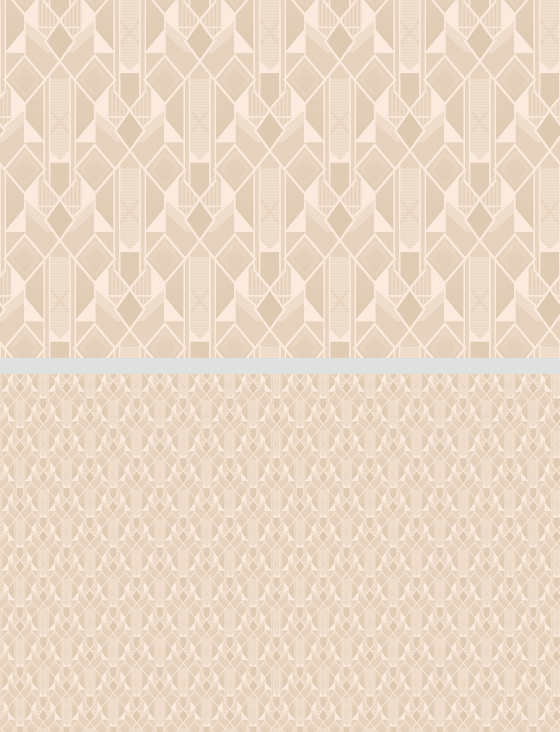
Top: one tile. Bottom: repeated 3 by 3.
This pattern is drawn by a Shadertoy shader. Its source:

```glsl
// Art deco lattice of diamonds, winged shoulders and pointed columns in cream and sand.
// Four half-drop repeats across and two down are folded into one mirrored strip,
// then painted in layers of tone, fine weave and pale lines.

const vec2 CANVAS = vec2(1152.0, 738.0);  // design units
const vec2 REPEAT = vec2(288.0, 369.0);   // 4 x 2 repeats
const float HALF_STRIP = 72.0;
const float TAU = 6.2831853;
const vec3 CREAM = vec3(0.985, 0.917, 0.868);
const vec3 SAND = vec3(0.850, 0.768, 0.662);

// Signed vertical offset from a height, wrapped to one repeat.
float offsetFrom(float y, float height) {
    return mod(y - height + 0.5 * REPEAT.y, REPEAT.y) - 0.5 * REPEAT.y;
}

// Mirrored half-drop fold: x in 0..72, y in 0..369 going down.
vec2 foldRepeat(vec2 p) {
    float x = mod(p.x + 0.5 * REPEAT.x, REPEAT.x) - 0.5 * REPEAT.x;
    if (abs(x) > HALF_STRIP) {
        x = 0.5 * REPEAT.x - abs(x);
        p.y += 0.5 * REPEAT.y;
    }
    return vec2(abs(x), mod(p.y, REPEAT.y));
}

float diamond(vec2 p, vec2 r) {
    p = abs(p);
    return (p.x * r.y + p.y * r.x - r.x * r.y) / length(r);
}

float segment(vec2 p, vec2 a, vec2 b) {
    vec2 d = b - a;
    return length(p - a - d * clamp(dot(p - a, d) / dot(d, d), 0.0, 1.0));
}

float box(vec2 p, vec2 low, vec2 high) {
    vec2 d = abs(p - 0.5 * (low + high)) - 0.5 * (high - low);
    return max(d.x, d.y);
}

// Signed distance to the line a-b, negative above it when b lies to the right.
float below(vec2 p, vec2 a, vec2 b) {
    vec2 d = normalize(b - a);
    return d.x * (p.y - a.y) - d.y * (p.x - a.x);
}

float cover(float d, float px) {
    return smoothstep(0.5 * px, -0.5 * px, d);
}

float wave(float t, float pitch) {
    return cos(TAU * t / pitch);
}

void mainImage(out vec4 fragColor, in vec2 fragCoord) {
    float px = CANVAS.x / iResolution.x;
    vec2 q = fragCoord / iResolution.xy * CANVAS;
    q.y = CANVAS.y - q.y;
    vec2 p = foldRepeat(q - vec2(555.0, 318.0));
    float x = p.x;

    // Weave
    float fine = clamp(1.6 - 0.4 * px, 0.0, 1.0);
    float dots = wave(q.x, 6.0) * wave(q.y, 6.0) * fine;
    float rows = wave(q.y, 6.0) * fine;
    float diagonal = wave(x + p.y, 6.0) * fine;
    float upright = wave(x, 8.0) * fine;

    // Ground
    float tone = 0.62 + 0.10 * dots;

    // Wedges beside the columns and the cream triangles under them
    float slope = below(p, vec2(30.0, 160.0), vec2(70.0, 112.0));
    float wedge = max(box(p, vec2(33.0, 30.0), vec2(72.0, 160.0)), slope);
    tone = mix(tone, 0.68 + 0.0015 * (p.y - 60.0) + 0.14 * dots, cover(wedge, px));
    tone = mix(tone, 0.0, cover(max(box(p, vec2(30.0, 112.0), vec2(72.0, 160.0)), -slope), px));

    // Shoulder boxes, cream corners and wings
    float wing = below(p, vec2(30.0, 312.0), vec2(72.0, 274.0));
    tone = mix(tone, 0.5 + 0.22 * upright, cover(box(p, vec2(0.0, 236.0), vec2(46.0, 312.0)), px));
    tone = mix(tone, 0.0, cover(max(box(p, vec2(46.0, 240.0), vec2(72.0, 312.0)), wing), px));
    float feather = max(box(p, vec2(0.0, 274.0), vec2(72.0, 344.0)), -wing);
    tone = mix(tone, 0.36 + 0.16 * diagonal, cover(max(feather, wing - 22.0), px));

    // Column frame, shaft with crossed bands, cream point and dark strip
    float vee = below(p, vec2(0.0, 277.0), vec2(30.0, 241.0));
    float cap = -below(p, vec2(0.0), vec2(30.0, 31.0));
    float frame = max(box(p, vec2(-33.0, 0.0), vec2(33.0, 277.0)), max(vee, cap));
    tone = mix(tone, 0.58 + 0.10 * dots, cover(frame, px));
    float shaft = max(box(p, vec2(-20.0, 28.0), vec2(20.0, 202.0)), cap);
    float crossing = abs(abs(p.y - 118.0) - 1.25 * x) - 5.0;
    float shaftTone = 0.36 + 0.14 * rows + 0.16 * cover(crossing, px);
    shaftTone *= cover((x + p.y - 197.0) * 0.707, px);
    tone = mix(tone, shaftTone, cover(shaft, px));
    float strip = max(box(p, vec2(-19.0, 202.0), vec2(19.0, 277.0)), vee);
    tone = mix(tone, 0.78 + 0.15 * dots, cover(strip, px));

    // Large diamonds between axes, with soft inner bands
    vec2 upper = vec2(HALF_STRIP - x, offsetFrom(p.y, 31.0));
    vec2 lower = vec2(HALF_STRIP - x, offsetFrom(p.y, 215.5));
    vec2 local = abs(upper.y) < abs(lower.y) ? upper : lower;
    float large = diamond(local, vec2(42.0, 50.0));
    float shade = 0.66 + 0.0026 * local.y + 0.15 * dots;
    shade -= 0.10 * cover(abs(large + 11.0) - 3.0, px);
    tone = mix(tone, shade, cover(large, px));

    // Small diamonds on the axis
    float small = diamond(vec2(x, offsetFrom(p.y, 320.0)), vec2(30.0, 42.0));
    tone = mix(tone, 0.84 + 0.15 * dots, cover(small, px));

    // Pale lines
    float bold = min(abs(large), abs(small));
    bold = min(bold, segment(vec2(x, offsetFrom(p.y, 0.0)), vec2(0.0, -7.0), vec2(31.0, 32.0)));
    bold = min(bold, segment(p, vec2(0.0, 277.0), vec2(30.0, 241.0)));
    bold = min(bold, segment(p, vec2(30.0, 312.0), vec2(72.0, 274.0)));
    float thin = min(segment(p, vec2(72.0, 81.0), vec2(72.0, 160.0)),
                     segment(p, vec2(72.0, 265.0), vec2(72.0, 344.0)));
    thin = min(thin, segment(p, vec2(12.0, 292.0), vec2(50.0, 292.0)));
    thin = min(thin, segment(p, vec2(46.0, 238.0), vec2(46.0, 292.0)));
    thin = min(thin, segment(p, vec2(21.0, 25.0), vec2(21.0, 250.0)));
    thin = min(thin, segment(p, vec2(32.0, 36.0), vec2(32.0, 240.0)));
    tone *= 1.0 - max(cover(bold - 2.4, px), cover(thin - 1.6, px));

    fragColor = vec4(mix(CREAM, SAND, clamp(tone, 0.0, 1.0)), 1.0);
}
```
